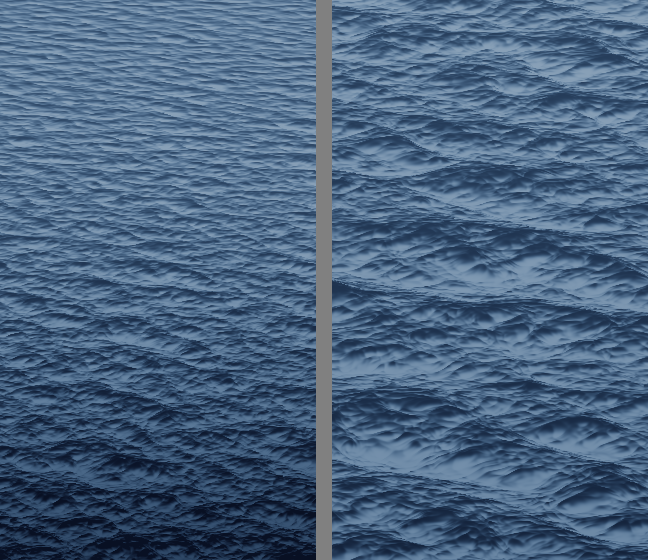
Left, the full canvas; right, a detail of the centre.
A Shadertoy shader for this texture:

```glsl
float hash(float n) {
    return fract(sin(n * 12.99) * 4375.8);
}

// Slope of short-crested waves, skipping those finer than the footprint
float waterSlope(vec2 p, float footprint) {
    float slope = 0.0, freq = 46.0, amp = 1.0;
    for (float i = 1.0; i < 31.0; i++) {
        float angle = 1.9 * (hash(i) - 0.5) + 0.08;
        vec2 dir = vec2(sin(angle), cos(angle));
        vec2 along = vec2(dir.y, -dir.x);

        // Bend each crest and break it into groups
        float bend = 0.9 * sin(dot(along, p) * freq * 0.47 + 6.28 * hash(i + 70.0));
        float group = 0.5 + 0.5 * sin(dot(along + 0.35 * dir, p) * freq * 0.42 + 6.28 * hash(i + 40.0));
        float phase = dot(dir, p) * freq + bend + 6.28 * hash(i + 100.0);
        float steepness = exp(sin(phase) - 1.0) * cos(phase) * group;

        float visible = 1.0 - smoothstep(1.4, 3.6, freq * footprint);
        slope += steepness * dir.y * amp * visible;

        // Drag finer ripples towards the crests of larger waves
        p -= dir * steepness * 0.6 / freq;
        freq *= 1.125;
        amp *= 1.005;
    }
    return slope;
}

vec3 seaColor(float light) {
    vec3 deep = vec3(0.06, 0.11, 0.20);
    return deep + light * vec3(0.30, 0.48, 0.60) + light * light * vec3(0.08, -0.04, -0.14);
}

void mainImage(out vec4 fragColor, in vec2 fragCoord) {
    vec2 uv = fragCoord / iResolution.y;

    // Perspective onto the water plane
    float depth = 1.0 / (1.6 - uv.y);
    vec2 water = vec2(uv.x * depth, 3.0 * depth);
    float footprint = 3.0 * depth * depth / iResolution.y;

    // Sky light grows with distance; faces towards the viewer turn dark
    float skyLight = 0.05 + 1.62 * uv.y - 0.82 * uv.y * uv.y;
    float contrast = mix(0.32, 0.47, smoothstep(0.0, 0.4, uv.y));
    float relief = tanh(waterSlope(water, footprint) * 0.85);
    float light = clamp(skyLight - contrast * relief, -0.1, 1.2);

    fragColor = vec4(seaColor(light), 1.0);
}
```
